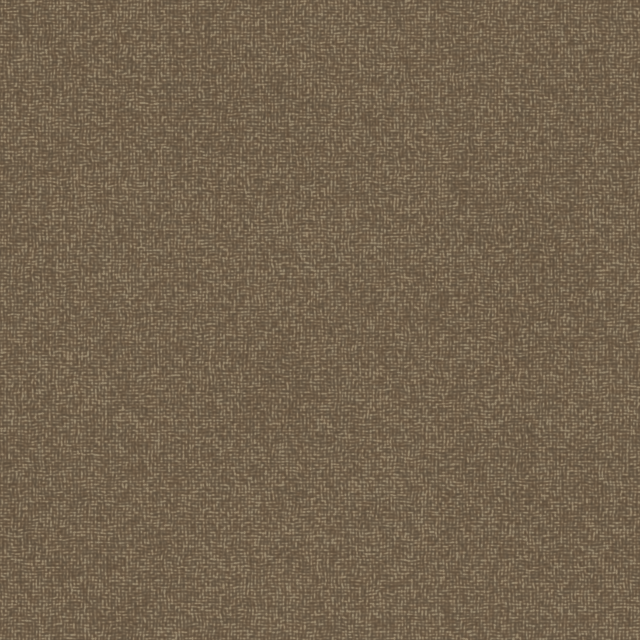
Reproduce this texture procedurally as a three.js fragment shader.

```glsl
// Finely woven brown cloth: a grid of tiny soft thread crossings, each one
// a jittered oval lying along either the warp or the weft. Their summed
// height, plus fibre noise and slow shading, picks the colour.

varying vec2 vUv;

const vec2 THREADS = vec2(184.0, 188.0);   // crossings across and up
const vec3 GAP_BROWN = vec3(0.37, 0.31, 0.24);
const vec3 MID_BROWN = vec3(0.45, 0.383, 0.30);
const vec3 LIT_BROWN = vec3(0.55, 0.487, 0.39);
const float MEAN_HEIGHT = 0.54;

// Sine-free hash: one value in 0..1 for a cell and a seed
float hash(vec2 cell, float seed) {
  vec3 q = fract(vec3(cell.xyx) * 0.1031 + seed * 0.137);
  q += dot(q, q.yzx + 33.33);
  return fract((q.x + q.y) * q.z);
}

// Smooth value noise in 0..1
float valueNoise(vec2 p, float seed) {
  vec2 cell = floor(p);
  vec2 f = fract(p);
  f = f * f * (3.0 - 2.0 * f);
  float low = mix(hash(cell, seed), hash(cell + vec2(1.0, 0.0), seed), f.x);
  float high = mix(hash(cell + vec2(0.0, 1.0), seed), hash(cell + 1.0, seed), f.x);
  return mix(low, high, f.y);
}

// Gentle wandering of the threads, in thread units
vec2 wander(vec2 uv, float amount) {
  vec2 p = uv * 42.0;
  return amount * (vec2(valueNoise(p, 1.0), valueNoise(p, 2.0)) - 0.5);
}

// Soft oval for one crossing; offset runs from its cell centre
float crossing(vec2 offset, vec2 cell) {
  vec2 jitter = 0.3 * (vec2(hash(cell, 3.0), hash(cell, 4.0)) - 0.5);
  float parity = mod(cell.x + cell.y, 2.0);
  float flipped = step(0.75, hash(cell, 5.0));
  float warpOnTop = abs(parity - flipped);
  vec2 size = mix(vec2(0.35, 0.245), vec2(0.245, 0.35), warpOnTop);
  vec2 d = (offset - jitter) / size;
  float brightness = mix(0.5, 1.5, hash(cell, 6.0));
  return brightness * exp(-0.5 * dot(d, d));
}

// Height of the cloth: sum of the surrounding crossings
float weave(vec2 p) {
  vec2 home = floor(p);
  float height = 0.0;
  for (int j = -1; j <= 1; j++) {
    for (int i = -1; i <= 1; i++) {
      vec2 cell = home + vec2(float(i), float(j));
      height += crossing(p - cell - 0.5, cell);
    }
  }
  return height;
}

// Brown ramp through gap, mid and lit; shade is about -1..1
vec3 clothColour(float shade) {
  vec3 below = (MID_BROWN - GAP_BROWN) * min(shade, 0.0);
  vec3 above = (LIT_BROWN - MID_BROWN) * max(shade, 0.0);
  return MID_BROWN + below + above;
}

void main() {
  vec2 p = vUv * THREADS + wander(vUv, 0.6);

  // Thread relief
  float shade = (weave(p) - MEAN_HEIGHT) * 1.95;

  // Fibre grain, uneven yarn and slow shading
  shade += 0.4 * (valueNoise(vUv * 330.0, 7.0) - 0.5);
  shade += 0.2 * (valueNoise(vUv * vec2(58.0, 74.0), 8.0) - 0.5);
  shade += 0.12 * (valueNoise(vUv * 5.0, 9.0) - 0.5);

  // Slight warm and cool drift between yarns
  float warmth = valueNoise(p * 0.7, 10.0) - 0.5;
  vec3 colour = clothColour(clamp(shade, -1.7, 1.4));
  colour += warmth * vec3(0.012, -0.004, -0.012);

  gl_FragColor = vec4(colour, 1.0);
}
```
